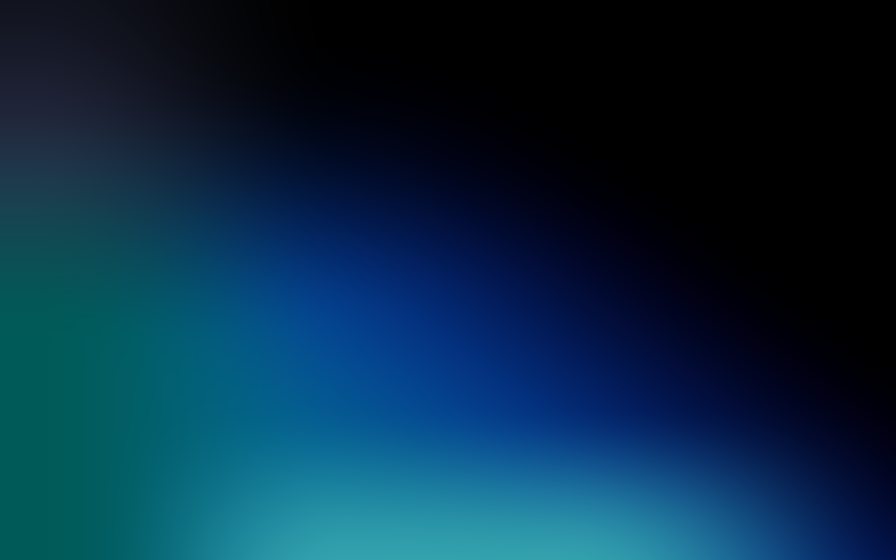
Write a WebGL 1 fragment shader that draws this background.

```glsl
precision highp float;
// Soft aurora-like gradient: a diagonal blue sweep falling into black,
// a slate-to-teal column on the left and an aqua glow along the bottom.
// Every layer is a smooth ramp in canvas units, blended back to front.

uniform vec2 u_resolution;

const vec3 BLUE  = vec3(0.016, 0.408, 0.569);
const vec3 SLATE = vec3(0.165, 0.188, 0.292);
const vec3 TEAL  = vec3(0.000, 0.357, 0.345);
const vec3 AQUA  = vec3(0.212, 0.650, 0.686);

// Smooth ramp from 0 at "start" to 1 at "end", in either direction.
float ramp(float start, float end, float x) {
  float t = clamp((x - start) / (end - start), 0.0, 1.0);
  return t * t * (3.0 - 2.0 * t);
}

// Diagonal sweep; green rises later than blue, so the edge turns navy.
vec3 blueSweep(vec2 p) {
  float diagonal = p.x - 0.844 * p.y;
  float body = ramp(0.482, -0.169, diagonal);
  float green = ramp(0.391, -0.456, diagonal);
  float topFade = ramp(0.125, 0.708, p.y + 0.32 * p.x);
  return BLUE * vec3(body, green, body) * topFade;
}

// Colour of the left column, dim slate at the top and teal below.
vec3 leftColumn(float depth) {
  float light = mix(0.38, 1.0, ramp(-0.0625, 0.396, depth));
  return mix(SLATE * light, TEAL, ramp(0.167, 0.625, depth));
}

// Strength of the glow rising from the bottom edge.
float bottomGlow(vec2 p) {
  float sides = ramp(0.104, 0.39, p.x) * ramp(1.003, 0.625, p.x);
  return sides * ramp(0.719, 1.042, p.y);
}

void main() {
  vec2 p = gl_FragCoord.xy / u_resolution;
  p.y = 1.0 - p.y; // depth measured down from the top edge

  vec3 color = blueSweep(p);
  color = mix(color, leftColumn(p.y), ramp(0.378, 0.033, p.x));
  color = mix(color, AQUA, bottomGlow(p));
  gl_FragColor = vec4(color, 1.0);
}
```
